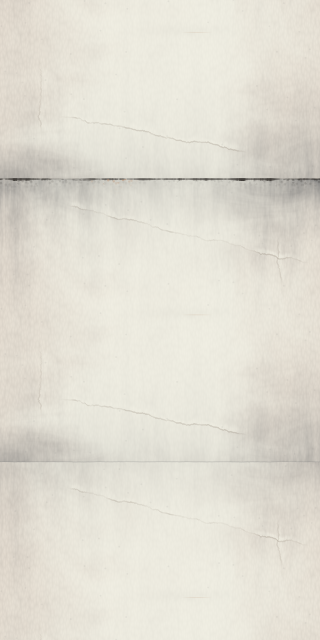
Give the GLSL for this texture, as a WebGL 1 fragment shader.

```glsl
precision highp float;

uniform vec2 u_resolution;

#define PANEL_HEIGHT 0.883
#define FIRST_SEAM 0.557
#define WORN_SEAM 1.0
#define SEAM_WIDTH 0.0028
#define CRACK_WIDTH 0.0010
#define GRAIN 0.020
#define PLASTER vec3(0.940, 0.933, 0.888)
#define WARM vec3(0.878, 0.842, 0.796)
#define GRIME vec3(0.490, 0.492, 0.490)
#define SOOT vec3(0.210, 0.195, 0.180)
#define RUST vec3(0.720, 0.540, 0.410)

vec2 hash2(vec2 p) {
  p = vec2(dot(p, vec2(127.1, 311.7)), dot(p, vec2(269.5, 183.3)));
  return fract(sin(p) * 43758.5);
}

// Distance to the nearest scattered point, and that point's random value
vec2 cellular(vec2 p) {
  vec2 cell = floor(p);
  vec2 nearest = vec2(8.0, 0.0);
  for (int j = -1; j <= 1; j++) {
    for (int i = -1; i <= 1; i++) {
      vec2 id = cell + vec2(float(i), float(j));
      vec2 h = hash2(id);
      float d = length(id + h - p);
      if (d < nearest.x) nearest = vec2(d, fract(h.x * 7.3 + h.y * 3.1));
    }
  }
  return nearest;
}

// Warped, layered sines, roughly -1 to 1
float clouds(vec2 p) {
  mat2 turn = mat2(0.8, 0.6, -0.6, 0.8);
  float sum = 0.0;
  float amp = 0.6;
  for (int i = 0; i < 5; i++) {
    p = turn * p * 1.9 + 1.7;
    p += 0.7 * sin(p.yx * 0.9 + 0.4);
    sum += amp * sin(p.x) * cos(p.y);
    amp *= 0.62;
  }
  return sum;
}

float span(float x, float lo, float hi) {
  return smoothstep(lo, lo + 0.05, x) * (1.0 - smoothstep(hi - 0.05, hi, x));
}

// Wandering hairline: x = dark line, y = pale flaked lip beside it
vec2 crack(float along, float across, float lo, float hi, float seed) {
  float px = 1.0 / u_resolution.x;
  float d = across + 0.010 * clouds(vec2(along * 7.0, seed)) + 0.004 * clouds(vec2(along * 31.0, seed));
  float wear = 0.25 + 0.75 * smoothstep(-0.4, 0.5, clouds(vec2(along * 12.0, seed + 4.0)));
  float line = 1.0 - smoothstep(CRACK_WIDTH * 0.5, CRACK_WIDTH + px, abs(d));
  float flake = 0.022 + 0.014 * clouds(vec2(along * 16.0, seed + 8.0));
  float lip = smoothstep(0.0, px, d) * (1.0 - smoothstep(flake * 0.4, flake, d));
  return vec2(line, lip) * wear * span(along, lo, hi);
}

void main() {
  vec2 p = gl_FragCoord.xy / u_resolution.x;
  float px = 1.0 / u_resolution.x;

  // Stacked panels, one across
  float t = (p.y - FIRST_SEAM) / PANEL_HEIGHT;
  float row = floor(t);
  float above = fract(t) * PANEL_HEIGHT;
  float below = PANEL_HEIGHT - above;
  vec2 q = vec2(p.x, above);
  float wornTop = 1.0 - step(0.5, abs(row + 1.0 - WORN_SEAM));

  // Plaster with warm sides, soft mottling and faint upright brushing
  float mottle = clouds(q * 2.6);
  float patches = clouds(q * vec2(6.0, 9.0) + 5.0);
  float runs = clouds(vec2(q.x * 22.0, q.y * 3.0));
  float side = smoothstep(0.14, 0.52, abs(p.x - 0.52) + 0.07 * mottle + 0.03 * patches);
  vec3 col = mix(PLASTER, WARM, clamp(side * 0.85 + 0.10 * mottle + 0.07 * patches, 0.0, 1.0));
  col *= 1.0 + 0.006 * mottle + 0.006 * patches + 0.004 * runs;

  // Grime running down from and rising toward the seams
  float drips = 0.5 - cellular(vec2(q.x * 80.0, q.y * 12.0)).x;
  float reach = max(0.35, 1.0 + 0.30 * runs + 0.35 * mottle);
  float ragged = max(0.0, 1.0 + 0.20 * runs + 0.35 * patches + 0.35 * drips);
  float topStain = exp(-below / (0.15 * reach)) * mix(0.12, 0.30, side);
  topStain += wornTop * exp(-below / (0.085 * reach)) * mix(0.12, 0.46, side);
  float footStain = exp(-above / (0.17 * reach)) * mix(0.15, 0.38, side);
  col = mix(col, GRIME, clamp((topStain + footStain) * ragged, 0.0, 0.85));

  // Two sloping cracks and two upright ones
  vec2 cracks = crack(p.x, above - 0.235 + 0.20 * p.x, 0.17, 0.78, 1.0);
  cracks += crack(p.x, 0.033 + 0.236 * p.x - below, 0.20, 0.98, 2.3);
  cracks += 0.6 * crack(above, p.x - 0.125, 0.12, 0.40, 3.7);
  cracks += 0.6 * crack(below, p.x - 0.872, 0.17, 0.38, 5.1);
  col = mix(col, PLASTER, clamp(cracks.y * 0.45, 0.0, 1.0));
  col = mix(col, GRIME * vec3(1.18, 1.08, 0.97), clamp(cracks.x * 0.26, 0.0, 1.0));

  // Faint smudge, reddish scratch, sparse pits and fine upright grain
  vec2 smudge = (q - vec2(0.57, 0.465)) / vec2(0.13, 0.018);
  col *= 1.0 - 0.015 * exp(-dot(smudge, smudge));
  float scratch = span(p.x, 0.56, 0.67) * (1.0 - smoothstep(0.0, px, abs(above - 0.459)));
  col = mix(col, RUST, 0.13 * scratch);
  vec2 pit = cellular(q * 30.0);
  float pits = (1.0 - smoothstep(0.02, 0.05 + 30.0 * px, pit.x)) * step(0.88, pit.y);
  col = mix(col, GRIME, 0.09 * pits);
  col *= 1.0 + GRAIN * (0.5 - cellular(q * vec2(140.0, 55.0)).x) * (1.0 + 1.5 * side);

  // Seams: one sooty and chipped, the others faint
  float index = floor(t + 0.5);
  float worn = 1.0 - step(0.5, abs(index - WORN_SEAM));
  float offset = p.y - FIRST_SEAM - index * PANEL_HEIGHT;
  float chips = clouds(vec2(p.x * 24.0, 2.0));
  float halfWidth = SEAM_WIDTH * mix(0.2, max(0.1, 0.5 + 0.5 * chips), worn);
  float line = 1.0 - smoothstep(halfWidth, halfWidth + px, abs(offset + 0.0012 * chips));
  float gap = 1.0 - 0.75 * span(p.x, 0.13, 0.30);
  float soot = gap * clamp(0.58 + 0.45 * chips, 0.1, 0.9);
  col = mix(col, mix(GRIME, SOOT, worn), line * mix(0.18, soot, worn));

  // Soot crumbs and rust flecks under the worn seam
  vec2 crumb = cellular(p * 95.0);
  float fringe = worn * step(offset, 0.0) * exp(offset / 0.012);
  float crumbs = fringe * (1.0 - smoothstep(0.1, 0.6, crumb.x));
  col = mix(col, SOOT, crumbs * step(0.45, crumb.y) * mix(0.12, 0.5, side));
  col = mix(col, RUST, crumbs * step(crumb.y, 0.35) * span(p.x, 0.26, 0.44) * 0.6);

  gl_FragColor = vec4(clamp(col, 0.0, 1.0), 1.0);
}
```
